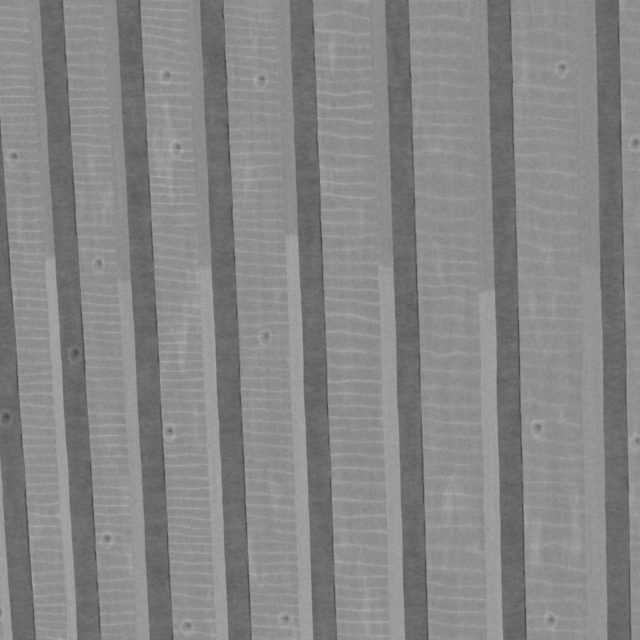
Give the GLSL for this texture, as a WebGL 2 fragment shader.

```glsl
#version 300 es
precision highp float;
// Weathered grey board fence: leaning planks, dark gaps, saw marks and knots.

uniform vec2 u_resolution;
out vec4 outColor;

const float GAP_WIDTH = 0.036;
const float BOARD_TONE = 0.555;
const float WORN_TONE = 0.625;
const float GAP_TONE = 0.415;
const float SHADOW_TONE = 0.27;

float hash(vec2 p) {
    vec3 q = fract(vec3(p.xyx) * 0.1031);
    q += dot(q, q.yzx + 33.33);
    return fract((q.x + q.y) * q.z);
}

float noise(vec2 p) {
    vec2 i = floor(p), f = fract(p);
    f = f * f * (3.0 - 2.0 * f);
    return mix(mix(hash(i), hash(i + vec2(1, 0)), f.x),
               mix(hash(i + vec2(0, 1)), hash(i + vec2(1, 1)), f.x), f.y);
}

// Signed layered noise, roughly -0.5 to 0.5
float layers(vec2 p) {
    float sum = 0.0, weight = 0.5;
    for (int k = 0; k < 3; k++) {
        sum += weight * (noise(p) - 0.5);
        p = p * 2.1 + 17.3;
        weight *= 0.6;
    }
    return sum;
}

// Position of a board's left edge; spacing grows and lean shrinks to the right
vec3 edgeCurve(float y) {
    return mix(vec3(0.056, 0.0972, 0.0051), vec3(-0.013, 0.1059, 0.00486), y);
}

float edgeAt(vec3 c, float index) {
    return c.x + index * (c.y + index * c.z);
}

float indexAt(vec3 c, float x) {
    return (sqrt(c.y * c.y - 4.0 * c.z * (c.x - x)) - c.y) / (2.0 * c.z);
}

// Thin light ridges across a board, uneven in strength
float sawMarks(vec2 p, float frequency, float seed) {
    float bend = 0.35 * sin(p.y * 23.0 + seed) + 1.2 * layers(p * vec2(9.0, 14.0) + seed);
    float phase = 6.2832 * (p.y * frequency + p.x * 2.0 + bend);
    float ridge = exp(-5.0 * (1.0 - cos(phase)));
    return ridge * (0.3 + 0.9 * noise(p * vec2(28.0, 38.0) + seed)) + 0.12 * cos(phase);
}

// Sparse cellular knots: dark crescent inside a pale ring
float knots(vec2 p, float scale, float density) {
    vec2 cell = floor(p * scale);
    vec2 jitter = vec2(hash(cell + 3.1), hash(cell + 8.7));
    vec2 d = (fract(p * scale) - mix(vec2(0.3), vec2(0.7), jitter)) / scale;
    float r = length(d * vec2(1.0, 0.75)) + 0.004 * layers(p * 120.0);
    float ring = exp(-pow((r - 0.009) / 0.0025, 2.0));
    float core = exp(-pow(length(d - vec2(0.002, 0.003)) / 0.0045, 2.0));
    return step(1.0 - density, hash(cell + 5.3)) * (0.05 * ring - 0.13 * core);
}

float boardTone(vec2 p, float across, float width, float id, float px) {
    float seed = id * 13.7;
    // Smooth strip along the right side, paler below a ragged break
    float stripStart = width * (0.74 + 0.06 * hash(vec2(id, 4.0))) + 0.003 * layers(vec2(seed, p.y * 18.0));
    float strip = smoothstep(-px, px, across - stripStart);
    float breakY = 0.53 + 0.1 * hash(vec2(id, 9.0)) + 0.02 * layers(p * 60.0);
    float below = 1.0 - smoothstep(-0.006, 0.006, p.y - breakY);

    float frequency = mix(62.0, 40.0, smoothstep(2.0, 5.0, id));
    float strength = mix(0.35, 1.0, hash(vec2(id, 2.0)));
    float face = BOARD_TONE + 0.055 * strength * sawMarks(vec2(across, p.y), frequency, seed);
    float streaks = layers(vec2(across * 110.0, p.y * 7.0) + seed);
    float patches = smoothstep(0.1, 0.4, layers(vec2(across * 45.0, p.y * 11.0) + seed));
    face += 0.045 * streaks + 0.05 * patches;

    float side = mix(BOARD_TONE - 0.005, mix(0.575, WORN_TONE, hash(vec2(id, 6.0))), below);
    side += 0.04 * layers(vec2(across * 200.0, p.y * 6.0) + seed);
    float tone = mix(face, side, strip);
    // Pale lip on the left arris
    return tone + 0.05 * exp(-across / 0.0025) * noise(vec2(seed, p.y * 40.0));
}

float gapTone(vec2 p, float across, float id) {
    float bars = sin(p.y * 160.0 + 4.0 * sin(p.y * 21.0 + id)) * hash(vec2(id, 7.0));
    float tone = GAP_TONE + 0.012 * bars + 0.07 * layers(vec2(across * 60.0, p.y * 12.0) + id * 5.0);
    return tone + 0.06 * layers(vec2(across * 90.0, p.y * 220.0) + id);
}

void main() {
    vec2 p = gl_FragCoord.xy / u_resolution;
    float px = 1.0 / min(u_resolution.x, u_resolution.y);

    // Locate the board and the gap on its right
    float wobble = 0.0025 * layers(vec2(p.y * 26.0, 2.0));
    vec3 curve = edgeCurve(p.y);
    float x = p.x + wobble;
    float id = floor(indexAt(curve, x));
    float across = x - edgeAt(curve, id);
    float pitch = edgeAt(curve, id + 1.0) - edgeAt(curve, id);
    float width = pitch - GAP_WIDTH + 0.002 * layers(vec2(p.y * 15.0, id * 9.0));

    float inGap = max(smoothstep(-px, px, across - width), 1.0 - smoothstep(0.0, 1.5 * px, across));
    float tone = mix(boardTone(p, across, width, id, px), gapTone(p, across - width, id), inGap);

    // Broken contact shadow where the gap meets the next board
    float shadow = smoothstep(0.0035, 0.0, pitch - across) * smoothstep(0.25, 0.8, noise(vec2(p.y * 45.0, id * 3.0)));
    tone = mix(tone, SHADOW_TONE, 0.75 * shadow);

    // Knots and fine grit over everything
    tone += knots(p + vec2(0.07, 0.03), 7.0, 0.22);
    tone += 0.055 * layers(p * vec2(230.0, 260.0)) + 0.025 * (noise(p * 480.0) - 0.5);
    outColor = vec4(vec3(clamp(tone, 0.0, 1.0)), 1.0);
}
```
